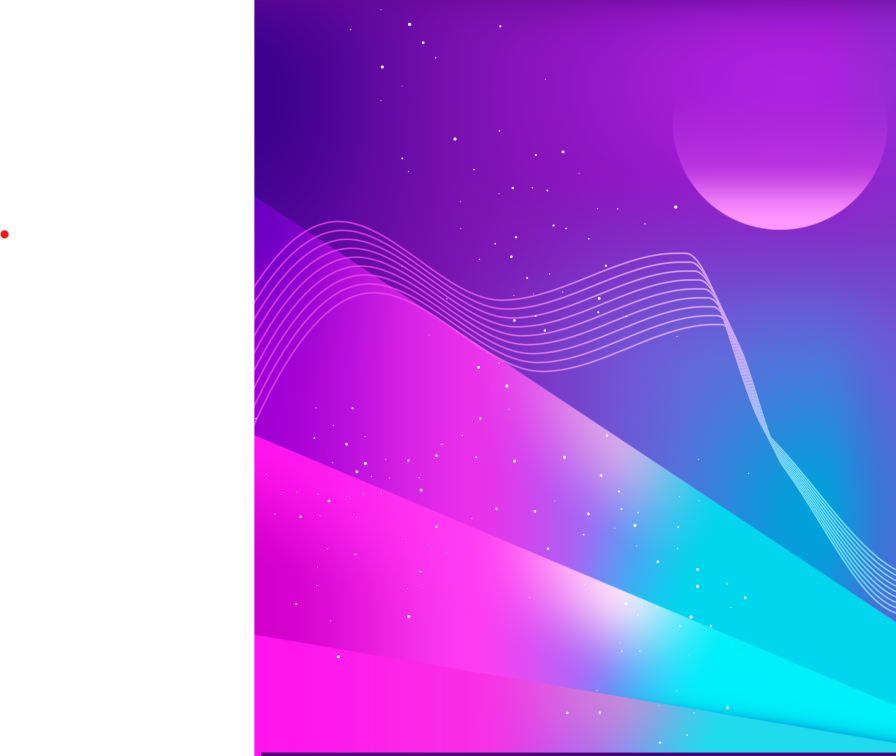
Give the GLSL for this background, as a Shadertoy shader.

```glsl
// Neon abstract backdrop: a violet sky with a fading moon, three fanned beams
// running from magenta to cyan, a ribbon of thin waves and scattered sparkles.
// Built from soft glows, half-plane distances, eased curves and cell hashing.

#define PANEL_EDGE 0.3364
#define WAVE_COUNT 9
#define WAVE_WIDTH 0.0008
#define WAVE_OPACITY 0.75
#define STAR_CELLS 42.0
#define STAR_SIZE 0.0021
#define MOON_CENTRE vec2(1.032, 0.838)
#define MOON_RADIUS 0.142

const vec3 WHITE = vec3(1.0);
const vec3 MAGENTA = vec3(1.0, 0.08, 0.93);

float glow(vec2 p, vec2 centre, vec2 radii) {
    vec2 d = (p - centre) / radii;
    return exp(-dot(d, d));
}

float hash(vec2 cell) {
    return fract(sin(dot(cell, vec2(12.99, 78.23))) * 4375.85);
}

// Sky: overlapping colour glows
vec3 skyColor(vec2 p) {
    vec3 c = vec3(0.50, 0.07, 0.70);
    c = mix(c, vec3(0.23, 0.0, 0.55), glow(p, vec2(0.32, 0.88), vec2(0.22, 0.32)));
    c = mix(c, vec3(0.68, 0.13, 0.88), glow(p, vec2(1.05, 0.90), vec2(0.30, 0.20)));
    float low = 1.0 - smoothstep(0.5, 0.8, p.y);
    c = mix(c, vec3(0.45, 0.38, 0.86), low * smoothstep(0.5, 0.95, p.x));
    c = mix(c, vec3(0.0, 0.63, 0.86), glow(p, vec2(1.08, 0.31), vec2(0.17, 0.20)));
    c = mix(c, vec3(0.48, 0.25, 0.80), 0.35 * smoothstep(1.08, 1.185, p.x));
    return mix(c, vec3(0.40, 0.03, 0.58), 0.6 * exp((p.y - 1.0) / 0.025));
}

// Signed depth below a beam's upper edge, which falls from the panel
float beamDepth(vec2 p, float startY, float slope) {
    return (startY - slope * (p.x - PANEL_EDGE) - p.y) / sqrt(1.0 + slope * slope);
}

// Beam: deep -> hot -> pale -> cool from left to right
vec3 beamColor(float x, float depth, vec3 deep, vec3 hot, vec3 pale, vec3 cool) {
    vec3 c = mix(deep, hot, smoothstep(0.34, 0.65, x));
    vec3 tint = mix(pale, vec3(0.55, 0.48, 0.97), smoothstep(0.0, 0.13, depth));
    c = mix(c, tint, smoothstep(0.61, 0.85, x));
    return mix(c, cool, smoothstep(0.81, 0.97, x + 0.4 * depth));
}

// Ribbon strand height; k blends from the top strand (0) to the bottom one (1)
float waveHeight(float x, float k) {
    float crest = mix(0.4475, 0.494, k);
    float trough = mix(0.6636, 0.7176, k);
    float shoulder = mix(0.895, 0.9444, k);
    float left = min(x - crest, 0.0);
    float y = mix(0.707, 0.6127, k) - 7.0 * left * left;
    y -= 0.104 * smoothstep(crest, trough, x);
    y += 0.062 * smoothstep(trough, shoulder, x);
    y -= mix(0.2, 0.139, k) * smoothstep(mix(0.907, 0.954, k), mix(1.0185, 1.037, k), x);
    return y - mix(0.228, 0.244, k) * smoothstep(mix(0.941, 0.972, k), mix(1.219, 1.196, k), x);
}

float waves(vec2 p, float px) {
    float ink = 0.0;
    for (int i = 0; i < WAVE_COUNT; i++) {
        float k = float(i) / float(WAVE_COUNT - 1);
        float y = waveHeight(p.x, k);
        float slope = (waveHeight(p.x + 0.001, k) - y) / 0.001;
        float d = abs(p.y - y) / sqrt(1.0 + slope * slope);
        ink = max(ink, 1.0 - smoothstep(WAVE_WIDTH - 0.6 * px, WAVE_WIDTH + px, d));
    }
    return ink;
}

// Sparkles: one jittered dot per cell, kept where the clusters are dense
float stars(vec2 p, float px) {
    vec2 cell = floor(p * STAR_CELLS);
    vec2 mid = (cell + 0.5) / STAR_CELLS;
    float density = 0.5 * glow(mid, vec2(0.69, 0.65), vec2(0.12, 0.17));
    density += 0.55 * glow(mid, vec2(0.47, 0.33), vec2(0.16, 0.09));
    density += 0.6 * glow(mid, vec2(0.87, 0.20), vec2(0.10, 0.16));
    density += 0.25 * glow(mid, vec2(0.53, 0.95), vec2(0.10, 0.10));
    vec2 jitter = 0.15 + 0.7 * vec2(hash(cell + 7.3), hash(cell + 19.1));
    float size = hash(cell + 31.7);
    float radius = STAR_SIZE * mix(0.3, 1.0, size * size);
    float d = length(p - (cell + jitter) / STAR_CELLS);
    float dotShape = 1.0 - smoothstep(radius - 0.7 * px, radius + 0.7 * px, d);
    return dotShape * step(hash(cell), density) * mix(0.5, 1.0, size);
}

void mainImage(out vec4 fragColor, in vec2 fragCoord) {
    vec2 p = fragCoord / iResolution.y;
    float px = 1.0 / iResolution.y;
    vec3 col = skyColor(p);

    // Moon, lit from below and dissolving upwards
    float disc = 1.0 - smoothstep(-px, px, length(p - MOON_CENTRE) - MOON_RADIUS);
    vec3 moon = mix(vec3(1.0, 0.60, 1.0), vec3(0.74, 0.22, 0.88), smoothstep(0.70, 0.79, p.y));
    col = mix(col, moon, disc * (1.0 - smoothstep(0.74, 0.89, p.y)));

    // Three beams, back to front
    float d1 = beamDepth(p, 0.7407, 0.664);
    float d2 = beamDepth(p, 0.4244, 0.422);
    float d3 = beamDepth(p, 0.1605, 0.169);
    vec3 violet = mix(vec3(0.64, 0.0, 0.83), vec3(0.42, 0.0, 0.76), glow(p, vec2(0.336, 0.72), vec2(0.14)));
    vec3 plum = mix(MAGENTA, vec3(0.83, 0.0, 0.80), smoothstep(0.0, 0.16, d2));
    vec3 back = beamColor(p.x, d1, violet, vec3(0.92, 0.19, 0.92), vec3(0.82, 0.68, 0.92), vec3(0.0, 0.84, 0.93));
    vec3 middle = beamColor(p.x, d2, plum, vec3(1.0, 0.24, 0.95), vec3(0.97, 0.90, 0.98), vec3(0.0, 0.94, 0.98));
    vec3 front = beamColor(p.x, d3, MAGENTA, vec3(0.98, 0.18, 0.90), vec3(0.75, 0.55, 0.86), vec3(0.12, 0.86, 0.93));
    float seam = exp(min(d3, 0.0) / 0.008) * smoothstep(0.7, 1.1, p.x);
    middle = mix(middle, vec3(0.0, 0.58, 0.84), 0.7 * seam);
    col = mix(col, back, smoothstep(-px, px, d1));
    col = mix(col, middle, smoothstep(-px, px, d2));
    col = mix(col, front, smoothstep(-px, px, d3));

    // Ribbon and sparkles
    vec3 ink = mix(vec3(0.95, 0.30, 0.95), vec3(0.96, 0.75, 1.0), smoothstep(0.5, 0.9, p.x));
    ink = mix(ink, vec3(0.55, 0.95, 1.0), smoothstep(0.96, 1.06, p.x));
    col = mix(col, ink, WAVE_OPACITY * waves(p, px));
    col = mix(col, WHITE, stars(p, px));

    // Dark base line, white side panel and its red dot
    float base = (1.0 - smoothstep(0.0045 - px, 0.0045 + px, p.y)) * step(0.345, p.x);
    col = mix(col, vec3(0.28, 0.0, 0.45), base);
    col = mix(WHITE, col, smoothstep(-px, px, p.x - PANEL_EDGE));
    float redDot = 1.0 - smoothstep(-px, px, length(p - vec2(0.006, 0.69)) - 0.0054);
    col = mix(col, vec3(0.90, 0.10, 0.10), redDot);
    fragColor = vec4(col, 1.0);
}
```
